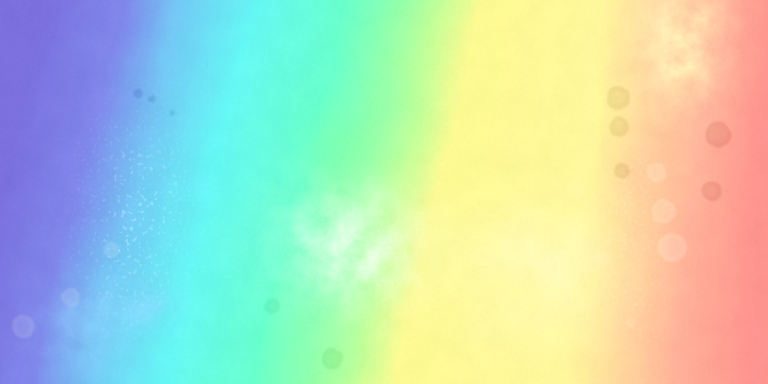
Reproduce this background procedurally as a Shadertoy shader.

```glsl
// A slanted watercolour rainbow wash running from violet to coral.
// A piecewise colour ramp is bent by gradient noise, then layered with
// soft pale blooms, fine speckle and clusters of translucent droplets.

const int STOPS = 12;
const float POSITION[STOPS] = float[](
    0.0, 0.20, 0.36, 0.54, 0.78, 0.93, 1.03, 1.14, 1.53, 1.66, 1.80, 1.98);
const vec3 PIGMENT[STOPS] = vec3[](
    vec3(0.48, 0.44, 0.87), vec3(0.50, 0.53, 0.92), vec3(0.45, 0.79, 0.96),
    vec3(0.40, 0.97, 0.96), vec3(0.41, 1.00, 0.80), vec3(0.58, 1.00, 0.67),
    vec3(0.75, 1.00, 0.60), vec3(0.99, 0.98, 0.57), vec3(1.00, 0.97, 0.61),
    vec3(1.00, 0.83, 0.61), vec3(1.00, 0.70, 0.60), vec3(1.00, 0.58, 0.56));

const vec3 WHITE = vec3(0.96, 1.0, 0.95);
const vec3 CREAM = vec3(1.0, 0.95, 0.72);
const vec3 PALE_BLUE = vec3(0.56, 0.85, 1.0);
const vec3 LEAF = vec3(0.48, 1.0, 0.62);

vec2 hash2(vec2 p) {
    vec3 q = fract(p.xyx * vec3(0.1031, 0.1030, 0.0973));
    q += dot(q, q.yzx + 33.33);
    return fract((q.xx + q.yz) * q.zy);
}

float gradientDot(vec2 cell, vec2 local, vec2 corner) {
    return dot(hash2(cell + corner) * 2.0 - 1.0, local - corner);
}

float gradientNoise(vec2 p) {
    vec2 cell = floor(p), f = fract(p);
    vec2 u = f * f * f * (f * (f * 6.0 - 15.0) + 10.0);
    float low = mix(gradientDot(cell, f, vec2(0, 0)), gradientDot(cell, f, vec2(1, 0)), u.x);
    float high = mix(gradientDot(cell, f, vec2(0, 1)), gradientDot(cell, f, vec2(1, 1)), u.x);
    return mix(low, high, u.y);
}

float fbm(vec2 p) {
    float sum = 0.0, gain = 0.6;
    for (int i = 0; i < 5; i++) {
        sum += gain * gradientNoise(p);
        p = mat2(1.6, 1.2, -1.2, 1.6) * p + 17.3;
        gain *= 0.55;
    }
    return sum;
}

vec3 rainbow(float s) {
    vec3 color = PIGMENT[0];
    for (int i = 1; i < STOPS; i++) {
        float t = clamp((s - POSITION[i - 1]) / (POSITION[i] - POSITION[i - 1]), 0.0, 1.0);
        color = mix(color, PIGMENT[i], t);
    }
    return color;
}

// Gaussian patch whose outline is roughened by noise
float bloom(vec2 p, vec2 centre, vec2 size, float rough) {
    vec2 d = (p - centre) / size;
    return exp(-dot(d, d)) * clamp(1.0 + 1.6 * rough, 0.0, 1.6);
}

// Shrinking droplets that wander away from a centre, each with a faint rim
float droplets(vec2 p, vec2 centre, vec2 drift, float radius, int count) {
    float cover = 0.0, soft = 0.003 + 1.0 / iResolution.y;
    float wobble = 0.16 * radius * gradientNoise(p * 45.0);
    for (int i = 0; i < count; i++) {
        float k = float(i);
        vec2 jitter = (hash2(centre * 91.0 + k * 7.0) - 0.5) * radius * min(k, 2.0);
        float r = radius * (1.0 - 0.5 * k / float(count));
        float d = length(p - centre - drift * k - jitter) - r + wobble;
        float fill = 1.0 - smoothstep(-soft, soft, d);
        float rim = exp(-pow((d + soft) / (1.5 * soft), 2.0));
        cover = max(cover, fill * (0.75 + 0.25 * rim));
    }
    return cover;
}

void mainImage(out vec4 fragColor, in vec2 fragCoord) {
    vec2 p = fragCoord / iResolution.xy * vec2(2.0, 1.0);
    float cloud = fbm(p * 5.0);
    float mottle = fbm(p * 13.0 + 40.0);

    // Slanted bands, steeper on the warm side, with brushed streaks
    float slant = mix(0.24, 0.08, smoothstep(1.15, 1.55, p.x));
    float across = p.x - slant * (p.y - 0.5);
    float streak = gradientNoise(vec2(across * 28.0, p.y * 2.0));
    vec3 color = rainbow(across + 0.045 * cloud + 0.012 * streak);

    // Pale blooms of diluted paint
    color = mix(color, LEAF, 0.45 * bloom(p, vec2(0.89, 0.58), vec2(0.08, 0.10), mottle));
    color = mix(color, WHITE, 0.60 * bloom(p, vec2(0.92, 0.36), vec2(0.17, 0.14), mottle));
    color = mix(color, vec3(1.0, 0.99, 0.80), 0.55 * bloom(p, vec2(1.40, 0.30), vec2(0.19, 0.15), cloud));
    color = mix(color, CREAM, 0.70 * bloom(p, vec2(1.77, 0.89), vec2(0.11, 0.17), mottle));
    color = mix(color, PALE_BLUE, 0.45 * bloom(p, vec2(0.22, 0.14), vec2(0.10, 0.09), mottle));
    color = mix(color, PALE_BLUE, 0.45 * bloom(p, vec2(0.37, 0.21), vec2(0.08, 0.06), mottle));

    // Fine spray beside the blue and peach edges
    float spray = smoothstep(0.12, 0.38, gradientNoise(p * 95.0));
    float sprayArea = bloom(p, vec2(0.36, 0.43), vec2(0.13, 0.24), cloud)
        + 0.7 * bloom(p, vec2(1.64, 0.36), vec2(0.08, 0.25), cloud)
        + 0.6 * bloom(p, vec2(0.94, 0.32), vec2(0.14, 0.12), cloud);
    color = mix(color, vec3(1.0), 0.25 * spray * sprayArea);

    // Light droplets, then darker stains
    float light = droplets(p, vec2(1.75, 0.355), vec2(-0.02, 0.08), 0.038, 3)
        + 0.7 * droplets(p, vec2(0.06, 0.15), vec2(0.115, 0.09), 0.030, 3)
        + 0.5 * droplets(p, vec2(1.50, 0.51), vec2(0.07, -0.18), 0.022, 3);
    float dark = droplets(p, vec2(1.61, 0.745), vec2(0.005, -0.08), 0.031, 3)
        + droplets(p, vec2(1.87, 0.65), vec2(-0.02, -0.14), 0.034, 2)
        + 0.9 * droplets(p, vec2(0.36, 0.757), vec2(0.04, -0.02), 0.012, 3)
        + 0.8 * droplets(p, vec2(0.865, 0.065), vec2(-0.145, 0.135), 0.028, 2);
    color = mix(color, vec3(1.0, 1.0, 0.93), 0.20 * light);
    color *= 1.0 - dark * 0.22 * (1.0 - color * 0.75);

    // Paper grain
    color += 0.025 * mottle + 0.012 * gradientNoise(p * 120.0);
    fragColor = vec4(clamp(color, 0.0, 1.0), 1.0);
}
```
